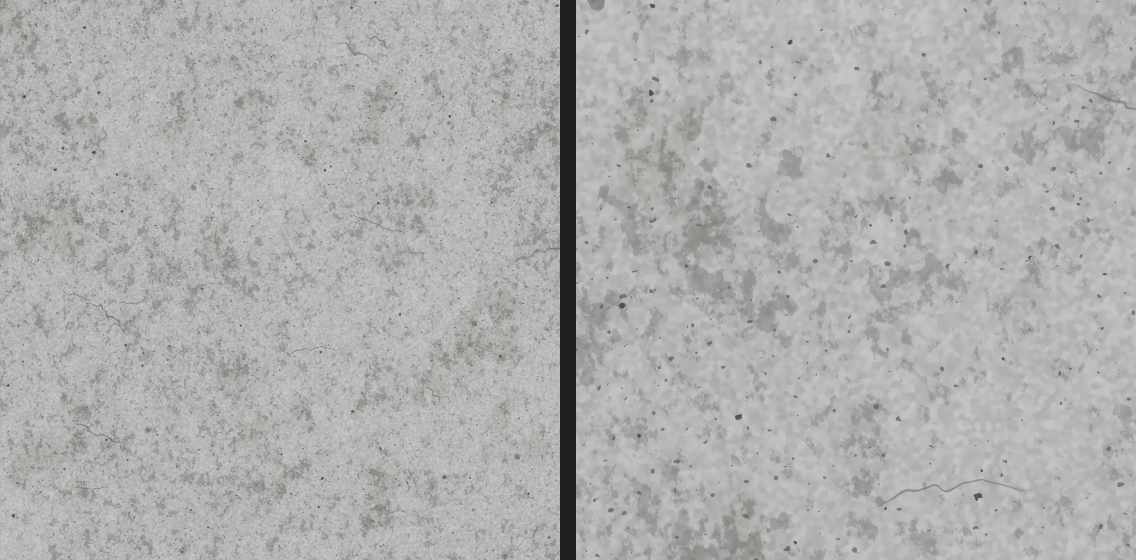
Left: the whole. Right: its middle third, enlarged.
This texture is drawn by a WebGL 2 fragment shader. Its source:

```glsl
#version 300 es
precision highp float;
// Weathered grey concrete: faint olive stains and sharp grit from layered
// cellular noise, small air pits scattered in jittered cells, and a few
// thin cracks that meander along layered sines.

uniform vec2 u_resolution;
out vec4 fragColor;

vec3 hash3(vec2 p) {
    vec3 q = fract(p.xyx * vec3(0.1031, 0.1030, 0.0973));
    q += dot(q, q.yxz + 33.33);
    return fract((q.xxy + q.yzz) * q.zyx);
}

// Cellular noise: random levels of jittered points, blended by distance.
float cellNoise(vec2 p) {
    vec2 cell = floor(p), f = p - cell;
    float sum = 0.0, weight = 0.0;
    for (int y = -1; y <= 1; y++)
    for (int x = -1; x <= 1; x++) {
        vec2 o = vec2(x, y);
        vec3 h = hash3(cell + o);
        vec2 d = o + h.xy - f;
        float k = exp(-5.0 * dot(d, d));
        sum += k * h.z;
        weight += k;
    }
    return sum / weight;
}

float layered(vec2 p) {
    float sum = 0.0, total = 0.0, amp = 1.0;
    for (int i = 0; i < 4; i++) {
        sum += amp * cellNoise(p);
        total += amp;
        amp *= 0.65;
        p = mat2(0.8, 0.6, -0.6, 0.8) * p * 2.1 + 17.3;
    }
    return sum / total;
}

// Coverage of round pits; density is the share of cells that hold one.
float pits(vec2 uv, float freq, float density, float maxRadius, float px) {
    vec2 p = uv * freq, cell = floor(p);
    float cover = 0.0;
    for (int y = -1; y <= 1; y++)
    for (int x = -1; x <= 1; x++) {
        vec2 id = cell + vec2(x, y);
        vec3 h = hash3(id + freq);
        float size = fract(h.z * 47.0);
        float radius = maxRadius * mix(0.3, 1.0, size * size);
        float d = length(id + h.xy - p) / freq - radius;
        float disc = 1.0 - smoothstep(-px, px, d);
        cover = max(cover, disc * step(h.z, density));
    }
    return cover;
}

// Thin, mostly level cracks that taper towards both ends.
float cracks(vec2 uv, float rough, float px) {
    float cover = 0.0;
    for (int i = 0; i < 14; i++) {
        vec3 place = hash3(vec2(i, 7.0));
        vec3 shape = hash3(vec2(i, 31.0));
        float angle = (shape.x - 0.5) * 1.6;
        float halfLen = mix(0.03, 0.14, pow(shape.y, 3.0));
        vec2 d = uv - place.xy;
        d = mat2(cos(angle), -sin(angle), sin(angle), cos(angle)) * d;
        float path = 0.005 * sin(d.x * 45.0 + place.z * 6.3)
                   + 0.002 * sin(d.x * 150.0 + shape.z * 6.3)
                   + 0.012 * (rough - 0.5);
        float taper = 1.0 - smoothstep(0.5, 1.0, abs(d.x) / halfLen);
        float line = 1.0 - smoothstep(0.0, 0.001 + px, abs(d.y - path));
        cover = max(cover, line * taper * mix(0.5, 1.0, shape.z));
    }
    return cover;
}

void main() {
    float side = min(u_resolution.x, u_resolution.y);
    vec2 uv = gl_FragCoord.xy / side;
    float px = 0.7 / side;

    // Noise from broad clouds down to sandy grain
    float broad = layered(uv * vec2(7.0, 5.0) + 3.0);
    float mottle = layered(uv * vec2(48.0, 40.0) + 40.0);
    float speck = layered(uv * vec2(125.0, 105.0) + 9.0);
    float grain = cellNoise(uv * 310.0);
    float stain = layered(uv * vec2(14.0, 10.5) + 71.0);
    stain = smoothstep(0.55, 0.77, stain + 0.25 * (mottle - 0.5));
    float grit = speck + 0.45 * (mottle - 0.5) + 0.06 * stain + 0.25 * (0.5 - broad);
    grit = smoothstep(0.58, 0.74, grit);

    // Surface tone with warm tint in the stains
    float tone = 0.717 + 0.05 * (broad - 0.5) + 0.09 * (grain - 0.5);
    tone -= 0.045 * stain + 0.1 * grit + 0.06 * (mottle - 0.5);
    vec3 color = vec3(tone) + stain * vec3(0.002, 0.002, -0.01);

    // Cracks, broken up by the mottling
    float crack = cracks(uv, cellNoise(uv * 85.0), px);
    color = mix(color, vec3(0.45, 0.43, 0.39), crack * mix(0.5, 1.0, mottle));

    // Pits: pinholes, holes and wide worn spots
    vec2 ragged = uv + 0.003 * (vec2(grain, speck) - 0.5);
    float pinholes = pits(ragged, 80.0, 0.8 - 0.8 * broad, 0.0015, px);
    float holes = pits(ragged, 24.0, 0.22, 0.0027, px);
    float spots = pits(ragged, 9.0, 0.18, 0.006, px * 2.0);
    color = mix(color, vec3(0.44, 0.43, 0.41) + 0.1 * (grain - 0.5), 0.7 * spots);
    color = mix(color, vec3(0.33), 0.65 * pinholes);
    color = mix(color, vec3(0.24, 0.24, 0.25), 0.8 * holes);

    fragColor = vec4(color, 1.0);
}
```
